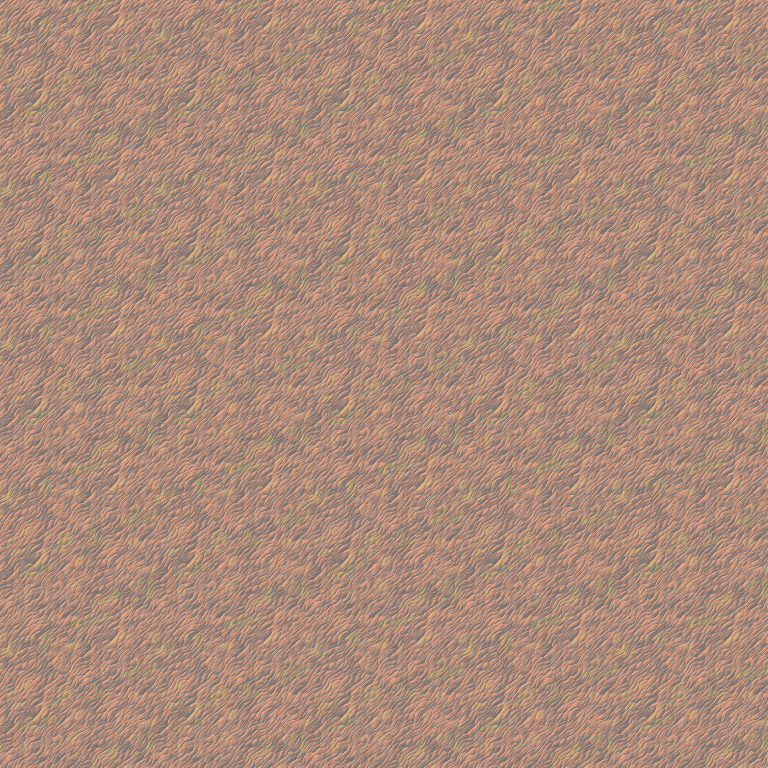
Reproduce this texture procedurally as a Shadertoy shader.

```glsl
// Fine slanted grains of pink and grey stone with olive flecks, on a repeating tile.
// Stretched Voronoi cells on wrapped diagonal axes are shaded like small scales,
// and wrapped noise gathers them loosely into warm and grey patches.

const float TILES = 5.0;
const float SAMPLE_SPREAD = 0.36;
const vec3 GREY = vec3(0.50, 0.465, 0.45);
const vec3 PEACH = vec3(0.85, 0.62, 0.51);
const vec3 MID_DIP = vec3(0.0, 0.035, 0.02);
const vec3 OLIVE_SHIFT = vec3(-0.01, 0.045, -0.025);

// Two random values for a lattice cell that wraps at the given period
vec2 hashCell(vec2 cell, vec2 period, uint seed) {
    uvec2 v = uvec2(mod(cell, period) + 0.5);
    v = v * 1664525u + 1013904223u + seed * 7919u;
    v.x += v.y * 1664525u;
    v.y += v.x * 1664525u;
    v ^= v >> 16u;
    v.x += v.y * 1664525u;
    v.y += v.x * 1664525u;
    v ^= v >> 16u;
    return vec2(v & 0xffffu) / 65535.0;
}

// Smooth value noise; axes run from 0 to 1 over one wrap
float wrapNoise(vec2 axes, vec2 period, uint seed) {
    vec2 q = axes * period;
    vec2 cell = floor(q);
    vec2 f = q - cell;
    f = f * f * (3.0 - 2.0 * f);
    float a = hashCell(cell, period, seed).x;
    float b = hashCell(cell + vec2(1, 0), period, seed).x;
    float c = hashCell(cell + vec2(0, 1), period, seed).x;
    float d = hashCell(cell + vec2(1, 1), period, seed).x;
    return mix(mix(a, b, f.x), mix(c, d, f.x), f.y);
}

// Nearest grain: x is the signed offset across it, y its random tone
vec2 grain(vec2 axes, vec2 period, uint seed) {
    vec2 q = axes * period;
    vec2 base = floor(q);
    float nearest = 9.0;
    vec2 result = vec2(0.0);
    for (int j = -1; j <= 1; j++) {
        for (int i = -1; i <= 1; i++) {
            vec2 cell = base + vec2(i, j);
            vec2 offset = q - cell - 0.05 - 0.9 * hashCell(cell, period, seed);
            float dist = dot(offset, offset);
            if (dist < nearest) {
                nearest = dist;
                result = vec2(offset.y, hashCell(cell, period, seed + 31u).x);
            }
        }
    }
    return result;
}

vec3 stone(vec2 p) {
    // Integer shears keep every axis periodic over the tile
    vec2 diagonal = vec2(p.x + p.y, p.y - p.x);
    vec2 shallow = vec2(p.x + p.y, 2.0 * p.y - p.x);

    // Wavy grain direction
    float wave = wrapNoise(diagonal, vec2(11.0, 13.0), 1u) - 0.5;
    vec2 axes = diagonal + vec2(0.0, 0.035 * wave);

    // Scales lit from the upper left, with smaller ones between
    vec2 coarse = grain(axes, vec2(13.0, 37.0), 2u);
    vec2 fine = grain(axes, vec2(19.0, 53.0), 3u);
    float rim = smoothstep(0.22, 0.46, coarse.x) - smoothstep(0.24, 0.5, -coarse.x);
    float relief = 0.55 * coarse.x + 0.6 * rim + 0.5 * fine.x;
    float variation = 0.55 * (coarse.y - 0.5) + 0.36 * (fine.y - 0.5);

    // Warm and grey patches
    float patches = 0.45 * wrapNoise(shallow, vec2(6.0, 8.0), 4u)
                  + 0.55 * wrapNoise(shallow, vec2(11.0, 16.0), 5u) - 0.5;
    float tone = clamp(0.49 + 0.65 * patches + variation + relief, -0.14, 1.16);
    vec3 color = mix(GREY, PEACH, tone) - MID_DIP * tone * (1.0 - tone);

    // Olive flecks
    float stain = wrapNoise(shallow, vec2(7.0, 10.0), 6u) + 0.5 * (coarse.y - 0.5);
    return color + OLIVE_SHIFT * smoothstep(0.76, 0.92, stain);
}

void mainImage(out vec4 fragColor, in vec2 fragCoord) {
    // Four samples per pixel smooth the grain edges
    vec3 sum = vec3(0.0);
    for (int j = 0; j < 2; j++) {
        for (int i = 0; i < 2; i++) {
            vec2 jitter = SAMPLE_SPREAD * (vec2(i, j) - 0.5);
            sum += stone((fragCoord + jitter) / iResolution.xy * TILES);
        }
    }
    fragColor = vec4(sum / 4.0, 1.0);
}
```
